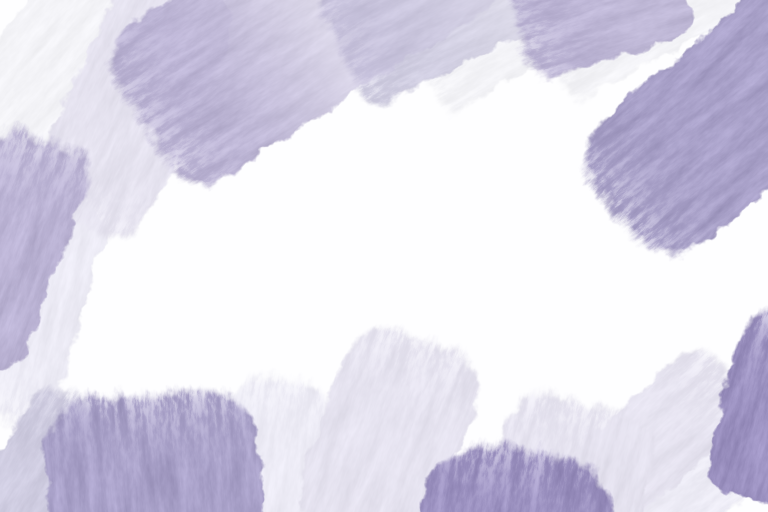
Write a Shadertoy shader that draws this background.

```glsl
const vec3 PAPER  = vec3(0.995, 0.995, 1.00);
const vec3 MIST   = vec3(0.955, 0.955, 0.97);
const vec3 HAZE   = vec3(0.925, 0.92, 0.96);
const vec3 PALE   = vec3(0.90, 0.89, 0.94);
const vec3 LILAC  = vec3(0.81, 0.80, 0.88);
const vec3 MAUVE  = vec3(0.73, 0.70, 0.83);
const vec3 VIOLET = vec3(0.66, 0.63, 0.785);
const vec3 DEEP   = vec3(0.61, 0.57, 0.755);

const float CANVAS_HEIGHT = 100.0;  // canvas units from bottom to top
const float EDGE_WOBBLE   = 2.6;    // raggedness of stroke outlines
const float EDGE_SOFTNESS = 0.35;
const float DRY_LENGTH    = 4.5;    // reach of the dry bristle marks
const float STREAK_DEPTH  = 0.11;   // tone change along the bristles
const float GRAIN_DEPTH   = 0.035;

vec2 hashGradient(vec2 cell) {
    vec3 h = fract(cell.xyx * vec3(0.1031, 0.1030, 0.0973));
    h += dot(h, h.yzx + 33.33);
    float angle = 6.2832 * fract((h.x + h.y) * h.z);
    return vec2(cos(angle), sin(angle));
}

float gradientNoise(vec2 p) {
    vec2 i = floor(p), f = p - i;
    vec2 u = f * f * f * (f * (f * 6.0 - 15.0) + 10.0);
    float low  = mix(dot(hashGradient(i), f),
                     dot(hashGradient(i + vec2(1, 0)), f - vec2(1, 0)), u.x);
    float high = mix(dot(hashGradient(i + vec2(0, 1)), f - vec2(0, 1)),
                     dot(hashGradient(i + vec2(1, 1)), f - vec2(1, 1)), u.x);
    return mix(low, high, u.y);
}

float fbm(vec2 p) {
    float sum = 0.0, amplitude = 0.6;
    for (int i = 0; i < 4; i++) {
        sum += amplitude * gradientNoise(p);
        p = mat2(1.6, 1.2, -1.2, 1.6) * p + 7.3;
        amplitude *= 0.5;
    }
    return sum;
}

float roundedBox(vec2 p, vec2 halfSize, float radius) {
    vec2 q = abs(p) - halfSize + radius;
    return length(max(q, 0.0)) + min(max(q.x, q.y), 0.0) - radius;
}

// ends: start and end points; form: half width, corner radius, fade at the end
void paint(inout vec3 canvas, vec2 p, vec4 ends, vec3 form, vec3 tint) {
    vec2 axis = ends.zw - ends.xy;
    float reach = length(axis);
    vec2 dir = axis / reach;
    vec2 rel = p - ends.xy;
    vec2 local = vec2(dot(rel, dir), dot(rel, vec2(-dir.y, dir.x)));
    vec2 seed = ends.xy * 1.7;

    // Ragged outline, roughest at the dry start
    float dry = exp(-max(local.x, 0.0) / DRY_LENGTH);
    float wobble = fbm(local * 0.22 + seed) + 0.5 * dry * fbm(local * vec2(0.3, 0.9) + seed);
    float dist = roundedBox(local - vec2(0.5 * reach, 0.0), vec2(0.5 * reach, form.x), form.y);
    dist += EDGE_WOBBLE * wobble;
    float soft = max(EDGE_SOFTNESS, CANVAS_HEIGHT / iResolution.y) * (1.0 + 3.0 * dry);
    float cover = 1.0 - smoothstep(-soft, soft, dist);

    // Bristle streaks and fading paint
    float streak = fbm(local * vec2(0.07, 0.45) + seed);
    float grain = fbm(local * vec2(0.5, 1.3) - seed);
    float bare = dry * smoothstep(-0.2, 0.35, streak + 0.7 * grain);
    float fade = form.z * smoothstep(0.05, 0.75, local.x / reach);
    cover *= (1.0 - 0.6 * bare) * (1.0 - fade);

    float weight = 0.4 + 2.0 * (1.0 - tint.g);
    vec3 pigment = tint + weight * (STREAK_DEPTH * streak + GRAIN_DEPTH * grain);
    pigment -= 0.02 * weight * exp(-abs(dist) * 1.5);
    canvas = mix(canvas, clamp(pigment, 0.0, 1.0), cover);
}

void mainImage(out vec4 fragColor, in vec2 fragCoord) {
    vec2 p = fragCoord * CANVAS_HEIGHT / iResolution.y;
    vec3 canvas = PAPER;

    // Thin washes along the top and left
    paint(canvas, p, vec4(-6, 71, 25, 107), vec3(10, 4, 0), MIST);
    paint(canvas, p, vec4(3, 18, 15, 61), vec3(7, 5, 0), HAZE);
    paint(canvas, p, vec4(14.5, 56, 37, 104), vec3(12, 8, 0), PALE);
    paint(canvas, p, vec4(84, 83, 121, 104), vec3(6.5, 4, 0), MIST);
    paint(canvas, p, vec4(109, 86, 146, 106), vec3(7, 4, 0), MIST);

    // Upper strokes
    paint(canvas, p, vec4(67, 89, 137, 125), vec3(12, 4, 0.6), LILAC);
    paint(canvas, p, vec4(28, 76, 101, 123), vec3(17.5, 8, 0.75), MAUVE);
    paint(canvas, p, vec4(101, 95, 133, 105), vec3(11.7, 5, 0.1), MAUVE);
    paint(canvas, p, vec4(120.5, 58.4, 163.5, 95), vec3(15.6, 10, 0), VIOLET);
    paint(canvas, p, vec4(9.4, 72.3, -6.2, 30.3), vec3(10.2, 5, 0), MAUVE);

    // Thin washes along the bottom
    paint(canvas, p, vec4(56, 26, 50, -10), vec3(9, 6, 0), HAZE);
    paint(canvas, p, vec4(143, 12, 120, -6), vec3(9, 6, 0), HAZE);
    paint(canvas, p, vec4(142, 27, 115, 2), vec3(9, 6, 0), PALE);
    paint(canvas, p, vec4(115, 21, 107, -10), vec3(15, 8, 0), PALE);
    paint(canvas, p, vec4(83, 33.5, 69, -5), vec3(13.7, 9, 0), PALE);

    // Lower strokes
    paint(canvas, p, vec4(17, 21, 0, -8), vec3(10, 6, 0), LILAC);
    paint(canvas, p, vec4(29, 23, 32, -25), vec3(21, 11, 0), VIOLET);
    paint(canvas, p, vec4(103, 12, 97, -25), vec3(18.5, 13, 0), DEEP);
    paint(canvas, p, vec4(154.5, 38, 145, 3), vec3(8.5, 6, 0), DEEP);

    fragColor = vec4(canvas, 1.0);
}
```
